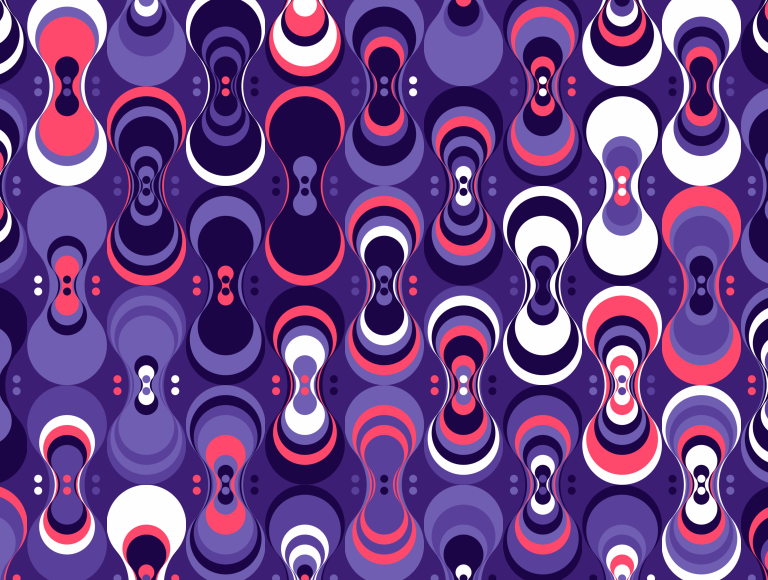
A Shadertoy shader for this pattern:

```glsl
// Staggered columns of nested hourglasses in random ring colours, with paired dots at each waist.

const float UNIT       = 0.0687;             // outer bulb radius, in canvas heights
const vec2  CELL       = vec2(1.99, 5.0);    // column and row spacing, in bulb radii
const vec2  ORIGIN     = vec2(1.683, 2.39);  // waist of the first hourglass
const float BULB_Y     = 1.5;                // bulb centre above the waist
const float WAIST      = 0.44;               // half width of the waist
const float SIDE_DOT_X = 0.725;              // side dots' distance from the axis
const int   LEVELS     = 10;                 // evenly scaled levels, the last being dots
const float KEEP       = 0.34;               // chance that a level keeps its colour
const float SEED       = 7.0;

const vec3 GROUND = vec3(0.235, 0.118, 0.455);
const vec3 DARK   = vec3(0.110, 0.020, 0.275);
const vec3 MID    = vec3(0.350, 0.250, 0.605);
const vec3 LIGHT  = vec3(0.435, 0.370, 0.695);
const vec3 CORAL  = vec3(1.000, 0.285, 0.425);
const vec3 WHITE  = vec3(1.000, 0.995, 1.000);

// Dark fills two slots so that it turns up twice as often.
const int SLOTS = 6;
const vec3 PALETTE[SLOTS] = vec3[SLOTS](DARK, CORAL, LIGHT, DARK, WHITE, MID);

float hash(vec3 p) {
    p = fract(p * vec3(0.1031, 0.1030, 0.0973));
    p += dot(p, p.yzx + 33.33);
    return fract((p.x + p.y) * p.z);
}

int pick(float h, int count) {
    return min(int(h * float(count)), count - 1);
}

// Two mirrored circles of unit radius.
float bulbs(vec2 p) {
    return length(vec2(p.x, abs(p.y) - BULB_Y)) - 1.0;
}

// Bulbs joined by a neck whose concave arcs are tangent to them.
float hourglass(vec2 p) {
    p = abs(p);
    float gap = 1.0 - WAIST;
    float arcX = (BULB_Y * BULB_Y - gap * gap) / (2.0 * gap);
    bool inNeck = p.x / arcX + p.y / BULB_Y < 1.0;
    return inNeck ? arcX - WAIST - length(p - vec2(arcX, 0.0)) : bulbs(p);
}

void mainImage(out vec4 fragColor, in vec2 fragCoord) {
    float pixel = 1.0 / (iResolution.y * UNIT);
    vec2 p = fragCoord * pixel - ORIGIN;

    // Cell lookup: every other column is raised by half a row.
    vec2 id;
    id.x = floor(p.x / CELL.x + 0.5);
    p.y -= 0.5 * CELL.y * mod(id.x, 2.0);
    id.y = floor(p.y / CELL.y + 0.5);
    p -= id * CELL;
    vec2 key = id + 17.0 * SEED;

    vec3 color = GROUND;

    // Nested levels, all scaled about the waist.
    int slot = pick(hash(vec3(key, 50.0)), SLOTS);
    for (int i = 0; i < LEVELS; i++) {
        float level = float(i);
        bool isDots = i == LEVELS - 1;
        if (isDots || hash(vec3(key, level)) > KEEP) {
            int advance = 1 + pick(hash(vec3(key, level + 20.0)), SLOTS - 1);
            slot = (slot + advance) % SLOTS;
        }
        float size = 1.0 - level / float(LEVELS);
        vec2 q = p / size;
        float d = size * (isDots ? bulbs(q) : hourglass(q));
        color = mix(color, PALETTE[slot], smoothstep(0.7, -0.7, d / pixel));
    }

    // Dot pairs beside the waist, coloured separately on each side.
    float side = p.x < 0.0 ? -1.0 : 1.0;
    float dotSize = 1.0 / float(LEVELS);
    vec2 q = vec2(p.x - side * SIDE_DOT_X, p.y) / dotSize;
    int dotSlot = pick(hash(vec3(key, 70.0 + side)), SLOTS);
    float dotEdge = dotSize * bulbs(q) / pixel;
    color = mix(color, PALETTE[dotSlot], smoothstep(0.7, -0.7, dotEdge));

    fragColor = vec4(color, 1.0);
}
```
